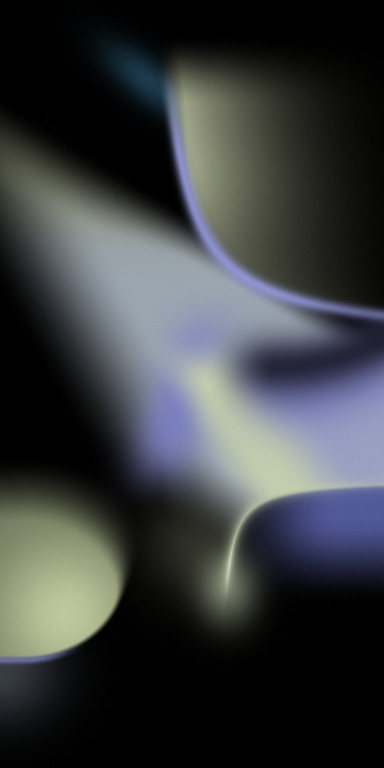
A Shadertoy shader for this background:

```glsl
// Soft folded light on black: a pale beam, a lavender fold and glowing rims.
// Each fold is a smooth corner (hyperbola) or an ellipse used as a distance;
// ramps and Gaussian glows shade the layers from back to front.

#define OLIVE    vec3(0.56, 0.58, 0.48)
#define MIST     vec3(0.61, 0.65, 0.69)
#define CREAM    vec3(0.76, 0.80, 0.68)
#define LAVENDER vec3(0.47, 0.49, 0.76)
#define INDIGO   vec3(0.32, 0.35, 0.60)
#define TEAL     vec3(0.11, 0.23, 0.30)
#define SHADOW   vec3(0.11, 0.11, 0.18)
#define GRAIN    0.012

// Smooth step that also accepts descending limits
float ramp(float a, float b, float x) {
    float t = clamp((x - a) / (b - a), 0.0, 1.0);
    return t * t * (3.0 - 2.0 * t);
}

float bell(float x) { return exp(-x * x); }

float glow(vec2 p, vec2 center, vec2 radius) {
    vec2 q = (p - center) / radius;
    return exp(-dot(q, q));
}

// Distance to a rounded corner, positive where both sides are positive
float corner(vec2 q, float roundness) {
    float gap = q.x - q.y;
    return 0.5 * (q.x + q.y - sqrt(gap * gap + 4.0 * roundness));
}

float hash(vec2 cell) {
    vec3 q = fract(vec3(cell.xyx) * 0.1031);
    q += dot(q, q.yzx + 33.33);
    return fract((q.x + q.y) * q.z);
}

// Diagonal beam, lavender fold and the pale sheet beside it
vec3 beamAndFold(vec2 p) {
    float upper = dot(p - vec2(0.026, 1.688), vec2(-0.533, -0.846));
    float lower = dot(p - vec2(0.0, 1.427), vec2(0.872, 0.489));
    float base = ramp(0.66, 0.90, p.y + 0.6 * max(p.x - 0.42, 0.0));
    float softness = mix(0.15, 0.06, ramp(0.1, 0.6, p.x));
    float beam = ramp(-0.04, softness, upper) * ramp(-0.10, 0.21, lower);
    vec3 col = mix(OLIVE * 0.95, MIST, ramp(1.6, 1.25, p.y)) * beam * base;

    float foldX = 0.475 + 0.3 * (p.y - 0.98);
    float fold = bell((p.x - foldX) / 0.085) * ramp(1.27, 1.02, p.y);
    col = mix(col, LAVENDER, 0.9 * fold * base);

    float side = p.x - 0.65 + 0.65 * (p.y - 0.854);
    float sheet = ramp(-0.15, -0.01, side) * ramp(1.14, 0.99, p.y);
    vec3 sheetColor = mix(CREAM, vec3(0.60, 0.63, 0.76), ramp(0.02, 0.22, side));
    col = mix(col, sheetColor * base, sheet);

    // Shadowed hollow with a blue lower fringe
    float hollowY = 1.045 + 0.9 * max(p.x - 0.72, 0.0) * (p.x - 0.72);
    float fringe = bell((p.y - hollowY + 0.06) / 0.10) * ramp(0.54, 0.76, p.x);
    float hollow = bell((p.y - hollowY) / 0.075) * ramp(0.53, 0.72, p.x);
    col = mix(col, LAVENDER * 0.95, 0.8 * fringe);
    return mix(col, SHADOW, 0.92 * hollow);
}

// Large upper pane with its lavender rim and teal tail
vec3 upperPane(vec3 col, vec2 p) {
    float d = corner(p - vec2(0.38, 1.11), 0.044);
    float top = ramp(1.91, 1.72, p.y);
    float light = exp(-max(d - 0.03, 0.0) / 0.23) * ramp(1.12, 0.55, p.x);
    light *= mix(0.5, 1.0, ramp(1.25, 1.6, p.y)) * top;
    float width = mix(0.012, 0.035, ramp(1.5, 1.8, p.y));
    col = mix(col, OLIVE * light * 1.1, ramp(-width, width, d));

    float rim = bell((d + 0.002) / 0.014) * ramp(1.84, 1.58, p.y);
    col = mix(col, vec3(0.58, 0.60, 0.86), rim * mix(0.9, 0.6, ramp(0.7, 1.0, p.x)));

    vec2 q = p - vec2(0.385, 1.79);
    vec2 along = vec2(0.78, -0.625);
    vec2 tail = vec2(dot(q, along), dot(q, vec2(-along.y, along.x)));
    return col + TEAL * glow(tail, vec2(0.0), vec2(0.14, 0.055)) * ramp(0.03, -0.03, d);
}

// Indigo pane at the right with a cream rim ending in a glow
vec3 lowerPane(vec3 col, vec2 p) {
    float d = corner(vec2(p.x - 0.565, 0.755 - p.y), 0.0073);
    col += OLIVE * 0.30 * glow(p, vec2(0.50, 0.585), vec2(0.13, 0.14));
    vec3 fill = INDIGO * ramp(0.42, 0.66, p.y) * ramp(0.56, 0.88, p.x);
    col = mix(col, fill, ramp(-0.006, 0.010, d));
    float rim = exp(-abs(d) / 0.010) * ramp(0.42, 0.56, p.y);
    col = mix(col, CREAM, 0.8 * rim * mix(1.0, 0.65, ramp(0.75, 1.0, p.x)));
    return col + CREAM * 0.55 * glow(p, vec2(0.595, 0.465), vec2(0.075, 0.095));
}

// Cream dome at the lower left, sharp below and blurred above
vec3 dome(vec3 col, vec2 p) {
    vec2 q = p - vec2(0.06, 0.50);
    q.x = max(q.x, 0.0);
    float d = 0.23 * (1.0 - length(q / vec2(0.26, 0.214)));
    float width = mix(0.009, 0.11, ramp(0.42, 0.75, p.y));
    float light = 0.58 + 0.42 * glow(p, vec2(0.17, 0.40), vec2(0.19, 0.20));
    col += vec3(0.22, 0.24, 0.27) * glow(p, vec2(0.0, 0.25), vec2(0.15, 0.13));
    col = mix(col, CREAM * vec3(0.98, 0.98, 0.90) * light, ramp(-width, width, d));
    float rim = bell((d + 0.006) / 0.009) * ramp(0.34, 0.29, p.y) * ramp(0.25, 0.08, p.x);
    return mix(col, LAVENDER, 0.75 * rim);
}

void mainImage(out vec4 fragColor, in vec2 fragCoord) {
    vec2 p = fragCoord / iResolution.xy * vec2(1.0, 2.0);
    vec3 col = beamAndFold(p);
    col = upperPane(col, p);
    col = lowerPane(col, p);
    col = dome(col, p);
    col += GRAIN * (hash(floor(p * 256.0)) - 0.5);
    fragColor = vec4(clamp(col, 0.0, 1.0), 1.0);
}
```
